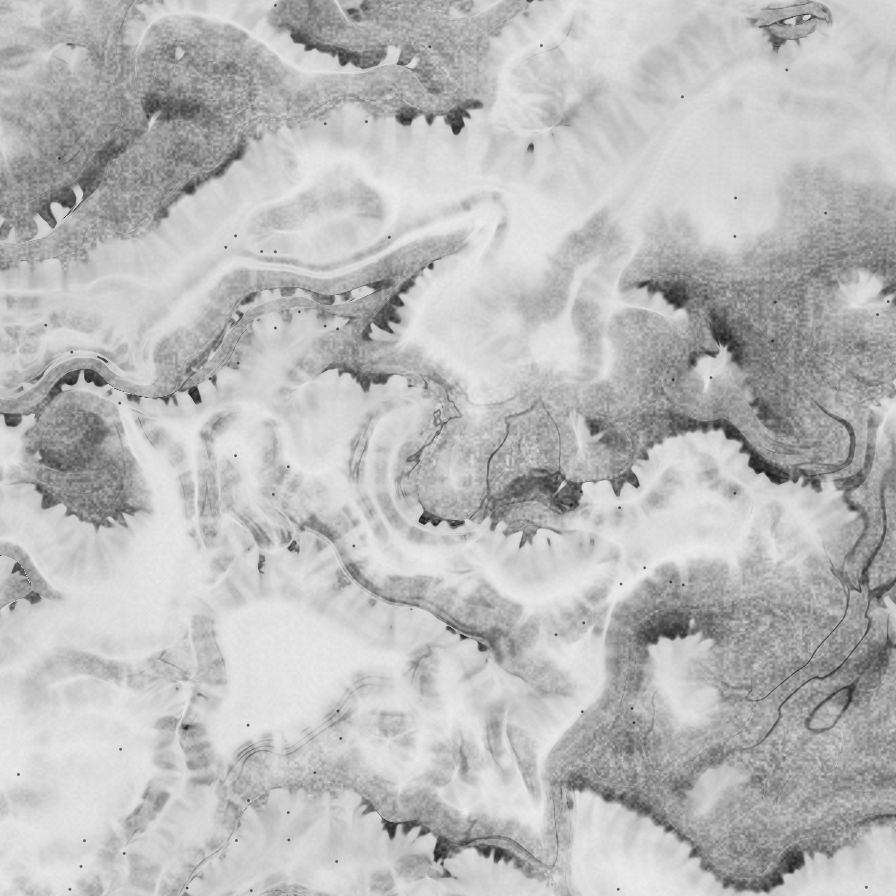
Write a WebGL 1 fragment shader that draws this texture.

```glsl
precision highp float;
uniform vec2 u_resolution;

const float PAPER = 0.865;         // brightness of bare ground
const float MOTTLE = 0.22;         // cloudiness of the ground
const vec2 BAND_SCALE = vec2(2.0, 3.1);
const float BAND_WIDTH = 0.06;
const float WARP = 2.4;
const float CURL = 0.9;
const float SOFT_EDGE = 0.06;      // feathered upper side of a band
const float SHARP_EDGE = 0.005;    // crisp lower side of a band
const float TOOTH_FREQ = 110.0;
const float TOOTH_DEPTH = 0.016;
const float HAIR_FREQ = 190.0;
const float HALO = 0.12;
const float BODY_INK = 0.36;
const float RIM_INK = 1.15;
const float VEIN_INK = 0.65;
const float GRAIN_INK = 0.34;
const float GRAIN_FREQ = 330.0;
const float SPECK_CELLS = 70.0;
const vec2 SEED = vec2(3.7, 8.2);

float hash(vec2 p) {
  return fract(sin(dot(p, vec2(127.1, 311.7))) * 43758.5453);
}

float noise(vec2 p) {
  vec2 i = floor(p), f = fract(p);
  f = f * f * f * (f * (f * 6.0 - 15.0) + 10.0);
  float low = mix(hash(i), hash(i + vec2(1.0, 0.0)), f.x);
  float high = mix(hash(i + vec2(0.0, 1.0)), hash(i + 1.0), f.x);
  return mix(low, high, f.y);
}

float fbm(vec2 p) {
  float sum = 0.0, amp = 0.53;
  for (int i = 0; i < 4; i++) {
    sum += amp * noise(p);
    p = mat2(1.6, 1.2, -1.2, 1.6) * p + 5.3;
    amp *= 0.5;
  }
  return sum;
}

// Twice-warped coordinates that make the ink swirl.
vec2 swirl(vec2 p) {
  vec2 q = p * BAND_SCALE + SEED;
  q += WARP * (vec2(fbm(p * 2.3 + 11.0), fbm(p * 2.3 + 37.0)) - 0.5);
  return q + CURL * (vec2(noise(q * 1.9 + 5.0), noise(q * 1.9 + 23.0)) - 0.5);
}

// Positive inside the ink bands, which follow the mid contour of a noise.
float band(vec2 p) {
  vec2 q = swirl(p);
  float h = 0.7 * noise(q) + 0.3 * noise(q * 2.1 + 9.0) - 0.5;
  float width = BAND_WIDTH + 0.14 * (noise(p * 3.1 + 61.0) - 0.5);
  return width - sqrt(h * h + 0.0004);
}

// Noise smeared along a direction, stretched to roughly -1..1.
float streaks(vec2 p, vec2 dir, float freq, float len) {
  float sum = 0.0;
  for (int i = 0; i < 12; i++) {
    float t = (float(i) / 11.0 - 0.5) * len;
    sum += noise((p + dir * t) * freq);
  }
  return clamp((sum / 12.0 - 0.5) * 6.0, -1.0, 1.0);
}

// Rare small dark dots, one candidate per cell.
float specks(vec2 p) {
  vec2 cell = floor(p * SPECK_CELLS);
  float pick = hash(cell + 7.0);
  vec2 center = 0.3 + 0.4 * vec2(hash(cell + 17.0), hash(cell + 29.0));
  float dist = length(fract(p * SPECK_CELLS) - center);
  return step(0.985, pick) * (1.0 - smoothstep(0.04, 0.16, dist));
}

void main() {
  vec2 p = gl_FragCoord.xy / u_resolution.y;

  // Approximate distance to the band edge, and its inward normal.
  float eps = 0.003;
  float f = band(p);
  vec2 grad = vec2(band(p + vec2(eps, 0.0)) - f, band(p + vec2(0.0, eps)) - f) / eps;
  float slope = length(grad) + 0.15;
  vec2 normal = grad / slope;
  vec2 tangent = vec2(-normal.y, normal.x);
  float crisp = smoothstep(-0.1, 0.6, normal.y + 0.5 * (fbm(p * 4.0 + 71.0) - 0.5));

  // Fingers cross the edge, hairs run along the flow.
  float teeth = streaks(p, normal, TOOTH_FREQ, 0.045);
  float hairs = streaks(p, tangent, HAIR_FREQ, 0.06);
  float ragged = smoothstep(0.3, 0.65, fbm(p * 5.0 + 19.0));
  float d = f / slope + TOOTH_DEPTH * teeth * mix(0.25, 1.0, ragged);

  float feather = smoothstep(-SOFT_EDGE, SOFT_EDGE * 0.8, d);
  float cut = smoothstep(-SHARP_EDGE, SHARP_EDGE, d);
  float ink = mix(feather, cut, crisp);
  float halo = exp(min(d, 0.0) / 0.05);

  // Ink density: body, dark rim, curling veins, hairs and grain.
  vec2 q = swirl(p);
  float cloud = fbm(p * 6.0 + 43.0);
  float density = ink * BODY_INK * (0.3 + 1.4 * cloud);
  float rim = crisp * exp(-max(d, 0.0) / 0.02) * smoothstep(0.42, 0.66, cloud);
  density += ink * rim * RIM_INK * (0.75 + 0.5 * teeth);
  float veinField = abs(fbm(q * 3.2 + 15.0) - 0.5);
  float vein = 1.0 - smoothstep(0.004, 0.045, veinField);
  density += ink * vein * VEIN_INK * smoothstep(0.45, 0.7, fbm(p * 4.2 + 83.0));
  density += ink * 0.13 * hairs + halo * (1.0 - ink) * (HALO + 0.06 * teeth);
  float grain = noise(p * GRAIN_FREQ) - 0.5;
  density += grain * GRAIN_INK * (0.08 + ink * (0.5 + density));
  density += specks(p) * 0.9;

  // Pale ground with faint sideways wisps.
  float wisps = fbm(swirl(p) * vec2(2.0, 5.0) + 91.0) - 0.5;
  float ground = PAPER + MOTTLE * (0.6 * wisps + 0.5 * (fbm(p * 3.5 + 53.0) - 0.5));
  float tone = ground * exp(-max(density, -0.05));
  gl_FragColor = vec4(vec3(clamp(tone, 0.04, 0.93)), 1.0);
}
```
